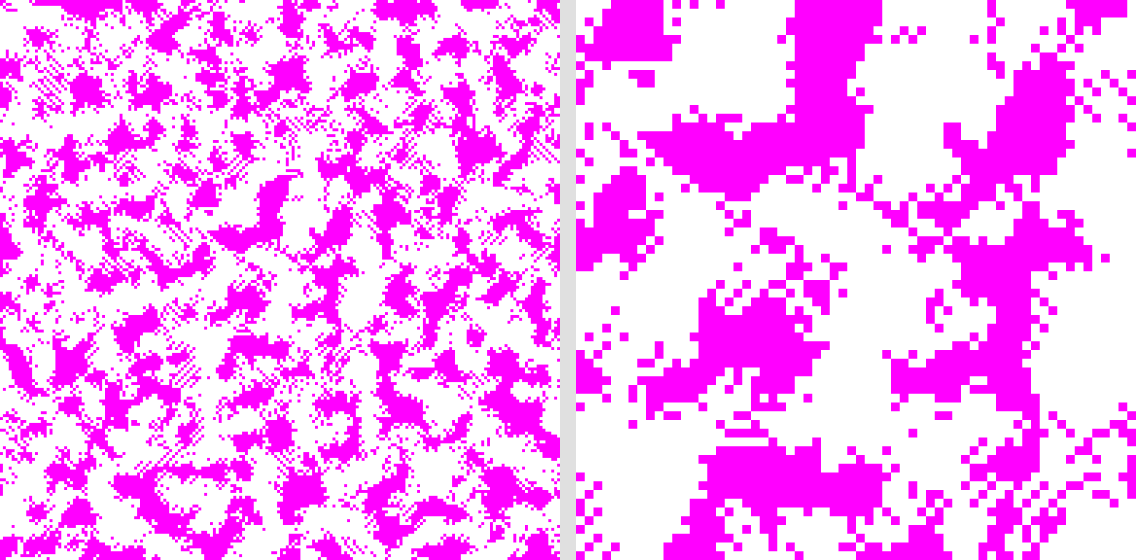
Left, the full canvas; right, a detail of the centre.
Reproduce this texture procedurally as a WebGL 2 fragment shader.

```glsl
#version 300 es
precision highp float;
// Magenta pixel-grain on white: ragged blobs, loose specks and diagonal hatching.

uniform vec2 u_resolution;
out vec4 fragColor;

float hash(vec2 p) {
    vec3 q = fract(p.xyx * 0.1031);
    q += dot(q, q.yzx + 33.33);
    return fract((q.x + q.y) * q.z);
}

vec2 gradient(vec2 corner) {
    return 2.0 * vec2(hash(corner), hash(corner + 71.0)) - 1.0;
}

// Gradient noise, centred on zero
float noise(vec2 p) {
    vec2 i = floor(p), f = p - i;
    vec2 s = f * f * f * (f * (f * 6.0 - 15.0) + 10.0);
    vec2 e = vec2(1, 0);
    float bottom = mix(dot(gradient(i), f), dot(gradient(i + e), f - e), s.x);
    float top = mix(dot(gradient(i + e.yx), f - e.yx), dot(gradient(i + 1.0), f - 1.0), s.x);
    return mix(bottom, top, s.y);
}

// 1 for a magenta cell, 0 for a white one
float ink(vec2 cell) {
    // Two turned octaves shape the blobs
    vec2 turned = mat2(0.8, 0.6, -0.6, 0.8) * cell;
    float field = noise(turned / 11.0 + 40.3) + 0.6 * noise(cell / 5.3 + 90.7);
    float density = 0.38 * smoothstep(-0.25, 0.08, field) + 0.65 * smoothstep(0.10, 0.20, field);

    // Random grain that settles into diagonal hatching in patches
    float slant = noise(cell / 31.0 + 17.4) > 0.0 ? 1.0 : -1.0;
    float hatch = (mod(cell.x + slant * cell.y + 0.5, 3.0) - 0.3) / 3.0;
    float order = mix(0.3, 1.0, smoothstep(0.17, 0.30, noise(turned / 14.0 + 150.6)));
    float grain = mix(hash(cell + 311.0), hatch, order);

    return step(grain, density);
}

void main() {
    // Square cells, 192 to the canvas height
    float scale = 192.0 / u_resolution.y;
    vec2 p = gl_FragCoord.xy * scale;

    // Box-filter the cells that this pixel overlaps
    float width = min(scale, 1.0);
    vec2 cell = floor(p - 0.5 * width);
    vec2 cover = clamp((p + 0.5 * width - cell - 1.0) / width, 0.0, 1.0);
    float amount = 0.0;
    for (int k = 0; k < 4; k++) {
        vec2 side = vec2(k & 1, k >> 1);
        vec2 share = mix(1.0 - cover, cover, side);
        amount += share.x * share.y * ink(cell + side);
    }

    fragColor = vec4(mix(vec3(1), vec3(1, 0, 1), amount), 1);
}
```
